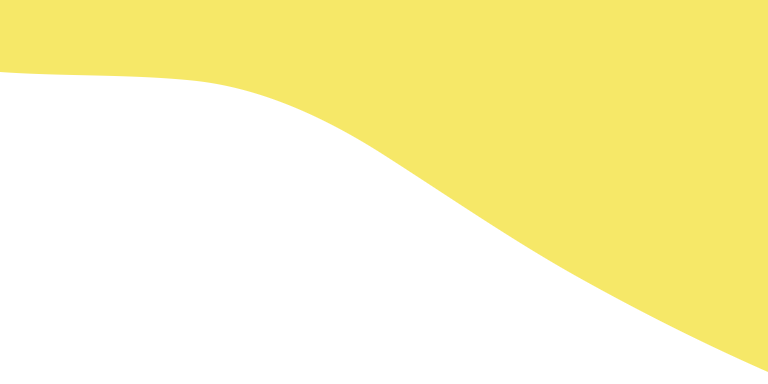
Write a Shadertoy shader that draws this background.

```glsl
const vec3 PAPER = vec3(1.0);
const vec3 YELLOW = vec3(0.966, 0.910, 0.408);

// Wave knots, evenly spaced across the width: height and slope (canvas units)
const int SPANS = 4;
const float HEIGHT[5] = float[5](0.8125, 0.7904, 0.5963, 0.2813, 0.0313);
const float SLOPE[5] = float[5](-0.14, -0.20, -1.28, -1.12, -0.88);

// Cubic Hermite curve through the knots
float waveHeight(float x) {
    float s = clamp(x, 0.0, 1.0) * float(SPANS);
    int i = min(int(s), SPANS - 1);
    float t = s - float(i);
    float r = 1.0 - t;
    float ends = HEIGHT[i] * r * r * (1.0 + 2.0 * t)
               + HEIGHT[i + 1] * t * t * (1.0 + 2.0 * r);
    float bend = SLOPE[i] * t * r * r - SLOPE[i + 1] * t * t * r;
    return ends + bend / float(SPANS);
}

void mainImage(out vec4 fragColor, in vec2 fragCoord) {
    vec2 uv = fragCoord / iResolution.xy;
    float above = uv.y - waveHeight(uv.x);

    // One-pixel smooth edge along the wave
    float pixel = length(vec2(dFdx(above), dFdy(above)));
    float cover = clamp(above / pixel + 0.5, 0.0, 1.0);
    fragColor = vec4(mix(PAPER, YELLOW, cover), 1.0);
}
```
